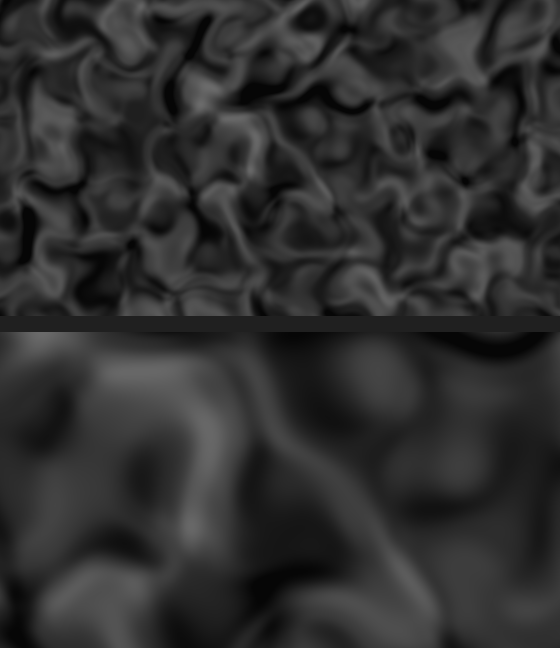
Top, the full canvas; bottom, a detail of the centre.
Write a Shadertoy shader that draws this texture.

```glsl
// Dark grey smoky marble: soft blobs, folded ridges and curled dark creases.
// Smooth gradient noise is sampled at positions displaced by two further
// noise fields; a faint finer octave adds detail inside the folds.

const float CELLS_PER_HEIGHT = 7.0;   // noise cells along the canvas height
const float WARP_STRENGTH = 1.6;      // displacement, in cells
const float DETAIL_SCALE = 2.0;       // frequency of the finer octave
const float DETAIL_AMOUNT = 0.28;     // weight of the finer octave
const float MEAN_GREY = 0.18;
const float CONTRAST = 0.34;
const float DARKEST = 0.025;
const float BRIGHTEST = 0.42;
const float TAU = 6.2831853;

// Integer hash of a lattice point, from 0 to 1
float hash(ivec2 cell) {
    uvec2 q = uvec2(cell) * uvec2(1597334673u, 3812015801u);
    uint n = (q.x ^ q.y) * 1597334673u;
    n ^= n >> 16;
    n *= 2246822519u;
    n ^= n >> 13;
    return float(n >> 8) / 16777216.0;
}

// Contribution of one lattice corner with a random unit gradient
float cornerSlope(ivec2 cell, vec2 offset) {
    float angle = TAU * hash(cell);
    return dot(vec2(cos(angle), sin(angle)), offset);
}

// Gradient noise with quintic blending, centred on zero
float gradientNoise(vec2 p) {
    ivec2 cell = ivec2(floor(p));
    vec2 f = fract(p);
    vec2 blend = f * f * f * (f * (f * 6.0 - 15.0) + 10.0);
    float lower = mix(cornerSlope(cell, f),
                      cornerSlope(cell + ivec2(1, 0), f - vec2(1.0, 0.0)), blend.x);
    float upper = mix(cornerSlope(cell + ivec2(0, 1), f - vec2(0.0, 1.0)),
                      cornerSlope(cell + ivec2(1, 1), f - vec2(1.0, 1.0)), blend.x);
    return mix(lower, upper, blend.y);
}

// Two independent noise fields that bend the sampling position
vec2 warpField(vec2 p) {
    return vec2(gradientNoise(p + vec2(37.3, 11.7)),
                gradientNoise(p + vec2(83.6, 59.2)));
}

void mainImage(out vec4 fragColor, in vec2 fragCoord) {
    vec2 p = fragCoord / iResolution.y * CELLS_PER_HEIGHT;

    // Folded position and layered noise
    vec2 folded = p + WARP_STRENGTH * warpField(p);
    float smoke = gradientNoise(folded + vec2(5.4, 21.8));
    smoke += DETAIL_AMOUNT * gradientNoise(folded * DETAIL_SCALE + vec2(141.5, 97.1));

    // Neutral grey tone
    float grey = clamp(MEAN_GREY + CONTRAST * smoke, DARKEST, BRIGHTEST);
    fragColor = vec4(vec3(grey), 1.0);
}
```
